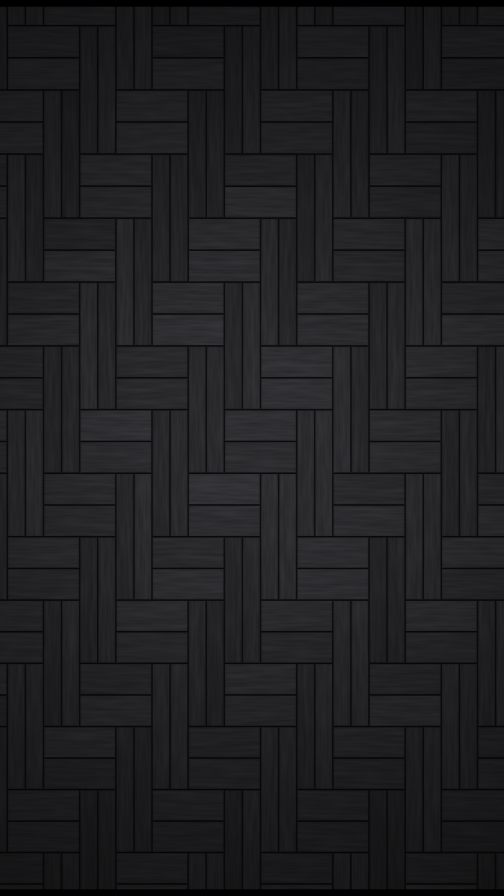
Reproduce this pattern procedurally as a WebGL 2 fragment shader.

```glsl
#version 300 es
precision highp float;
// Dark wooden herringbone parquet of paired planks, lit softly from the centre.

#define ASPECT 1.7778               // canvas height over width
#define UNIT vec2(0.07176, 0.12766) // grid cell, in canvas widths
#define ORIGIN vec2(0.0863, 0.0509) // grid offset from the top left
#define ROW_SHRINK 0.0009           // rows get slightly lower downwards
#define GROOVE 0.0015               // half width of the gaps
#define GRAIN_SCALE vec2(16.0, 170.0)
#define GRAIN_DEPTH 0.17
#define PLANK_VARIATION 0.17
#define AMBIENT 0.067
#define GLOW 0.112
#define TINT vec3(0.985, 0.99, 1.055)
#define BORDER 0.0075               // black bars, in canvas heights

uniform vec2 u_resolution;
out vec4 fragColor;

float hash(vec2 p) {
    return fract(sin(dot(p, vec2(127.1, 311.7))) * 4375.85);
}

// Distance to the nearest jittered point, one point per cell
float cellular(vec2 p) {
    vec2 base = floor(p);
    float nearest = 2.0;
    for (int y = -1; y <= 1; y++) {
        for (int x = -1; x <= 1; x++) {
            vec2 cell = base + vec2(x, y);
            vec2 point = cell + vec2(hash(cell), hash(cell + 17.3));
            nearest = min(nearest, length(p - point));
        }
    }
    return nearest;
}

// Grain along x: wavy sine streaks with stretched cellular flecks
float woodGrain(vec2 p, float seed) {
    float wave = sin(p.x * 24.0 + seed * 40.0);
    float streaks = 0.0;
    float frequency = 160.0;
    for (int i = 0; i < 3; i++) {
        streaks += sin(p.y * frequency + wave * 1.2 + seed * frequency) / 3.0;
        frequency *= 1.8;
    }
    float flecks = cellular(p * GRAIN_SCALE + seed * 37.0) - 0.45;
    return streaks * 0.4 + flecks * 1.2;
}

void main() {
    vec2 uv = gl_FragCoord.xy / u_resolution;
    vec2 position = vec2(uv.x, (1.0 - uv.y) * ASPECT);
    float pixel = 1.0 / u_resolution.x;

    // Herringbone: two cells lie flat, then an upper and a lower upright cell
    vec2 grid = (position - ORIGIN) / UNIT;
    grid.y += ROW_SHRINK * grid.y * grid.y;
    vec2 cell = floor(grid);
    float phase = mod(cell.x + cell.y + 1.0, 4.0);
    bool isFlat = phase < 1.5;
    vec2 blockStart = cell;
    if (isFlat) blockStart.x -= step(0.5, phase);
    else blockStart.y -= step(2.5, phase);

    // Split each block lengthwise into two planks
    vec2 local = grid - blockStart;
    vec2 plankSize = isFlat ? vec2(2.0, 0.5) : vec2(0.5, 2.0);
    vec2 plankIndex = min(floor(local / plankSize), vec2(1.0));
    vec2 inside = (local - plankIndex * plankSize) * UNIT;
    vec2 size = plankSize * UNIT;
    vec2 border = min(inside, size - inside);
    float edge = min(border.x, border.y);
    float seed = hash(blockStart + plankIndex * 0.37 + 5.1);

    // Wood brightness, with grain and a soft worn rim
    vec2 grainPos = isFlat ? inside : inside.yx;
    float wood = 1.0 + PLANK_VARIATION * (seed - 0.5);
    wood *= isFlat ? 1.04 : 0.97;
    wood *= 1.0 + GRAIN_DEPTH * woodGrain(grainPos, seed);
    wood *= mix(0.92, 1.0, smoothstep(GROOVE, GROOVE * 4.0, edge));

    // Central glow fading towards the ends
    vec2 fromCentre = (uv - vec2(0.5, 0.51)) * vec2(1.3, 2.4);
    float light = AMBIENT + GLOW * exp(-dot(fromCentre, fromCentre));

    // Grooves: upright gaps are shallower than level ones
    float grooveShade = border.x < border.y ? 0.32 : 0.22;
    float plankMask = clamp((edge - GROOVE) / pixel + 0.5, 0.0, 1.0);
    vec3 color = TINT * light * mix(grooveShade, wood, plankMask);

    // Black bars at the top and bottom
    float barDistance = (min(uv.y, 1.0 - uv.y) - BORDER) * u_resolution.y;
    color *= clamp(barDistance + 0.5, 0.0, 1.0);
    fragColor = vec4(color, 1.0);
}
```
